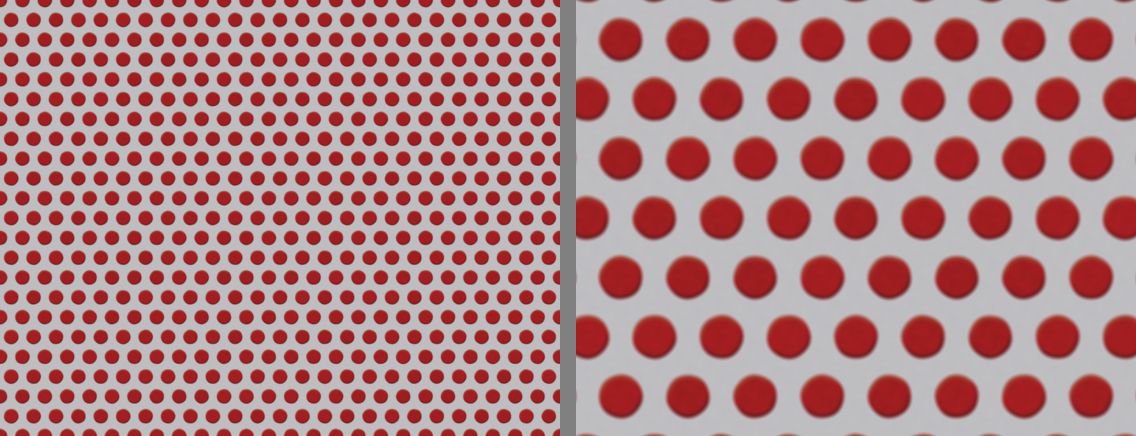
Left, the full canvas; right, a detail of the centre.
A WebGL 2 fragment shader for this texture:

```glsl
#version 300 es
precision highp float;
// Staggered rows of raised red dots with soft bevelled rims on pale grey.

uniform vec2 u_resolution;
out vec4 fragColor;

const float TAU = 6.2831853;
const vec2 REPEATS = vec2(25.0, 22.0);   // dots across, rows down (even)
const float RADIUS = 0.322;              // lengths in column widths
const float BEVEL = 0.10;
const vec2 LIGHT_DIR = vec2(-0.34, 0.94);

const vec3 GREY = vec3(0.745, 0.742, 0.755);
const vec3 RED = vec3(0.630, 0.115, 0.125);
const vec3 RIM_LIGHT = vec3(0.640, 0.270, 0.200);
const vec3 RIM_DARK = vec3(0.430, 0.105, 0.115);

float hash(vec2 p) {
    vec3 q = fract(vec3(p.xyx) * 0.1031);
    q += dot(q, q.yzx + 33.33);
    return fract((q.x + q.y) * q.z);
}

// Whole-number frequencies keep the mottling seamless.
float mottle(vec2 uv) {
    float a = sin(TAU * dot(uv, vec2(61.0, 37.0)));
    float b = sin(TAU * dot(uv, vec2(-43.0, 71.0)) + 1.7 * a);
    float c = sin(TAU * dot(uv, vec2(97.0, -29.0)) + 1.3 * b);
    return (a + b + c) / 3.0;
}

// Offset from the nearest dot centre in xy, wrapped dot index in zw.
vec4 staggeredCell(vec2 uv, vec2 repeats, float rowHeight) {
    vec2 grid = uv * repeats;
    float row = floor(grid.y + 0.5);
    grid.x -= 0.5 * mod(row, 2.0);
    vec2 index = vec2(floor(grid.x + 0.5), row);
    vec2 offset = (grid - index) * vec2(1.0, rowHeight);
    return vec4(offset, mod(index, repeats));
}

// Red face with a warm upper rim and a dark lower rim.
vec3 dotColour(vec2 offset, float radius, float bevel) {
    float dist = length(offset);
    float facing = dot(offset / max(dist, 0.001), LIGHT_DIR);
    float rim = smoothstep(radius - bevel, radius, dist);
    vec3 colour = mix(RED, RIM_LIGHT, rim * smoothstep(0.0, 0.9, facing));
    return mix(colour, RIM_DARK, rim * smoothstep(0.1, -0.8, facing));
}

void main() {
    vec2 uv = gl_FragCoord.xy / u_resolution;
    vec2 cellSize = u_resolution / REPEATS;
    vec4 cell = staggeredCell(uv, REPEATS, cellSize.y / cellSize.x);
    float grain = mottle(uv);

    // Slight differences between dots and a faintly uneven outline.
    float variation = hash(cell.zw + 3.0) - 0.5;
    float angle = atan(cell.y, cell.x);
    float wobble = 0.003 * sin(5.0 * angle + TAU * variation);
    float radius = RADIUS + 0.006 * variation + wobble;

    // Soft edge, never thinner than a pixel.
    float softness = max(0.045, 0.7 / cellSize.x);
    float edge = length(cell.xy) - radius;
    float coverage = 1.0 - smoothstep(-softness, softness, edge);

    vec3 face = dotColour(cell.xy, radius, BEVEL);
    face *= 1.0 + 0.04 * variation + 0.025 * grain;
    vec3 ground = GREY + 0.005 * grain;

    fragColor = vec4(mix(ground, face, coverage), 1.0);
}
```
